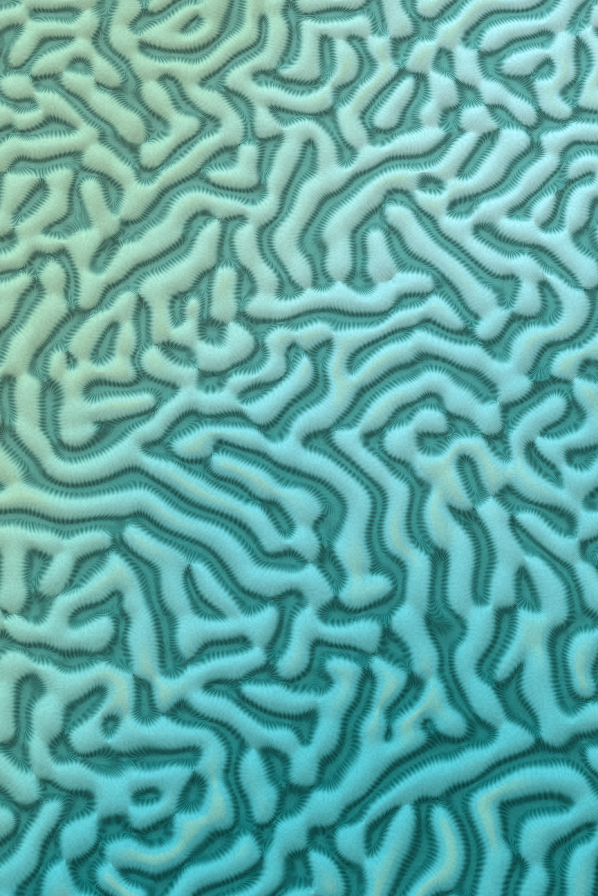
A Shadertoy shader for this texture:

```glsl
// Brain coral: meandering rounded ridges parted by dark toothed grooves.
// Scattered wave packets form a labyrinth; dividing by the local amplitude
// evens out the ridges, which fade from pale sand-green to deep teal.

const float TAU = 6.2831853;

vec3 hash3(vec2 p) {
    vec3 q = fract(vec3(p.xyx) * vec3(0.1031, 0.1030, 0.0973));
    q += dot(q, q.yxz + 33.33);
    return fract((q.xxy + q.yzz) * q.zyx);
}

// Smooth patches from layered sines, about -1 to 1
float patches(vec2 p) {
    return 0.5 * sin(p.x + 1.7 * sin(0.8 * p.y + 1.0))
         + 0.5 * sin(1.3 * p.y + 1.5 * sin(0.9 * p.x));
}

// Labyrinth field: value in x, gradient in yz; one ridge spacing is one unit
vec3 labyrinth(vec2 p) {
    const float cellSize = 1.5;
    vec2 cell = floor(p / cellSize);
    vec3 sum = vec3(0.0);
    for (int j = -2; j <= 2; j++)
    for (int i = -2; i <= 2; i++) {
        vec2 id = cell + vec2(i, j);
        vec3 rnd = hash3(id + 71.0);
        vec2 r = p - (id + 0.2 + 0.6 * rnd.xy) * cellSize;
        float angle = 2.2 * patches(id * 0.75) + 1.1 * (rnd.z - 0.5) + 0.9;
        vec2 dir = vec2(cos(angle), sin(angle));
        float phase = TAU * (dot(r, dir) + fract(rnd.z * 37.0 + rnd.x));
        float weight = exp(-0.95 * dot(r, r));
        sum.x += weight * cos(phase);
        sum.yz -= weight * (TAU * dir * sin(phase) + 1.9 * r * cos(phase));
    }
    return sum;
}

// Fine teeth that run along the slope direction
float septa(vec2 p, vec2 slope) {
    vec2 along = vec2(-slope.y, slope.x);
    vec2 q = p / 0.6, cell = floor(q);
    float sum = 0.0, total = 0.0;
    for (int j = -1; j <= 1; j++)
    for (int i = -1; i <= 1; i++) {
        vec2 id = cell + vec2(i, j);
        vec2 r = q - id - hash3(id + 19.0).xy;
        float weight = exp(-6.0 * dot(r, r));
        sum += weight * cos(36.0 * dot(r, along));
        total += weight;
    }
    return sum / (total + 0.05);
}

void mainImage(out vec4 fragColor, in vec2 fragCoord) {
    vec2 uv = fragCoord / iResolution.y;

    // Ridges crowd together towards the top, as on a receding dome
    vec2 p = vec2((uv.x - 0.33) * (19.5 + 4.0 * uv.y),
                  uv.y * (19.0 + 5.0 * uv.y)) + 40.0;
    p += 0.09 * sin(p.yx * 2.6 + 1.5 * sin(p * 1.1));

    // Even ridge profile: 1 on the crest, -1 in the groove
    vec3 field = labyrinth(p);
    vec2 grad = field.yz / TAU;
    float profile = field.x / sqrt(field.x * field.x + dot(grad, grad) + 0.001);
    vec2 slope = grad / (length(grad) + 0.001);
    float steep = sqrt(max(0.0, 1.0 - profile * profile));
    float body = smoothstep(-0.75, 0.5, profile);
    float crest = smoothstep(0.5, 1.0, profile);

    // Broad colour drift: light at the top, sandy at the upper left
    float drift = 0.08 * patches(p * 0.45);
    float height = smoothstep(-0.05, 0.95, uv.y + 0.15 * (0.33 - uv.x) + drift);
    float sandy = smoothstep(0.3, 1.0, 0.8 * uv.y + 1.4 * (0.3 - uv.x) + drift);
    sandy += 0.45 * crest * smoothstep(-0.1, 0.9, patches(p * 1.1 + 5.0));
    sandy = clamp(sandy, 0.0, 0.9);
    vec3 ridge = mix(vec3(0.30, 0.71, 0.74), vec3(0.65, 0.86, 0.87), height);
    ridge = mix(ridge, vec3(0.62, 0.79, 0.67), sandy);
    vec3 groove = mix(vec3(0.07, 0.43, 0.43), vec3(0.33, 0.62, 0.60), height);
    groove = mix(groove, vec3(0.39, 0.58, 0.50), sandy * 0.8);
    vec3 color = mix(groove, ridge, body);

    // Light from above, cool on top and sandy below, with a dark ridge foot
    float lit = -dot(slope, normalize(vec2(-0.25, 1.0))) * steep;
    color *= 1.0 + lit * vec3(0.12, 0.15, 0.17);
    color += 0.02 * crest;
    float foot = smoothstep(-1.0, -0.75, profile) * smoothstep(0.0, -0.6, profile);
    color *= 1.0 - foot * (0.13 - 0.13 * lit);
    color += 0.05 * smoothstep(-0.85, -1.0, profile);

    // Teeth are clear at the ridge foot and faint over the ridges
    float teeth = septa(p, slope) * smoothstep(0.1, 0.7, steep);
    color *= 1.0 + teeth * mix(0.17, 0.025, smoothstep(-0.5, 0.4, profile));
    color += 0.035 * (hash3(floor(uv * 400.0)).x - 0.5);

    fragColor = vec4(clamp(color, 0.0, 1.0), 1.0);
}
```
